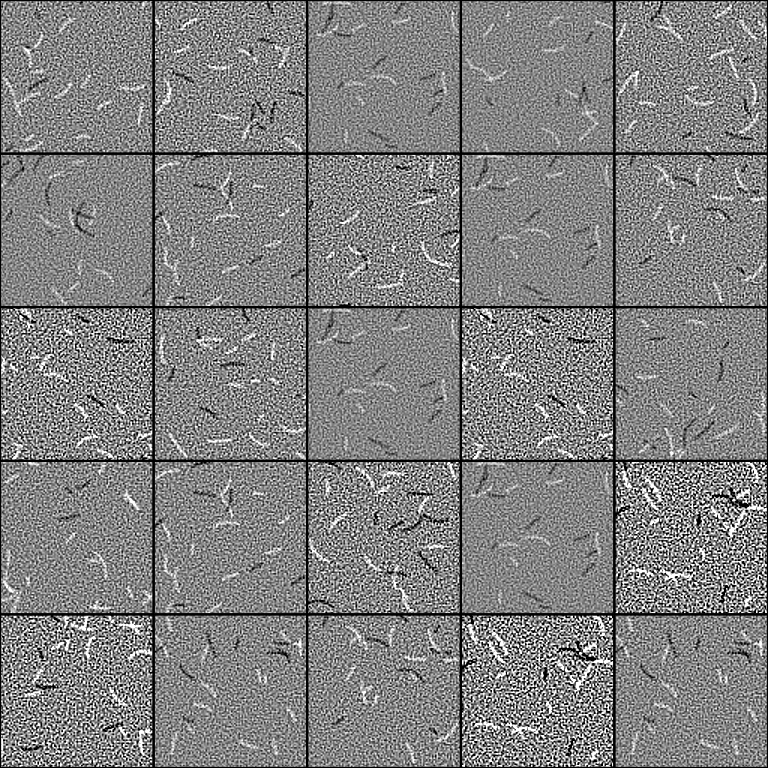
A WebGL 2 fragment shader for this pattern:

```glsl
#version 300 es
precision highp float;
// A five by five sheet of grey grain tiles separated by thin black rules.
// Grain is hashed points summed through a band-pass kernel, with faint curved
// strokes on top; tiles of equal contrast share the same grain and strokes.

uniform vec2 u_resolution;
out vec4 fragColor;

// Integer hash: three values in 0..1
vec3 hash3(ivec3 cell) {
    uvec3 v = uvec3(cell) * 1664525u + 1013904223u;
    v.x += v.y * v.z; v.y += v.z * v.x; v.z += v.x * v.y;
    v ^= v >> 16u;
    v.x += v.y * v.z; v.y += v.z * v.x; v.z += v.x * v.y;
    return vec3(v >> 8u) / 16777216.0;
}

// Bright centre with a dark surround; integrates to about zero
float ringKernel(float r2) {
    return (1.0 - r2) * exp(-r2);
}

// Fine labyrinth grain, pos in grain cells
float grain(vec2 pos, ivec2 tileOrigin, int seed) {
    ivec2 base = ivec2(floor(pos));
    float sum = 0.0;
    for (int y = -2; y <= 2; y++) {
        for (int x = -2; x <= 2; x++) {
            ivec2 cell = base + ivec2(x, y);
            vec3 h = hash3(ivec3(cell - tileOrigin + 16, seed));
            vec2 d = pos - vec2(cell) - 0.5;
            sum += (h.x + h.y - 1.0) * ringKernel(dot(d, d) / 0.8);
        }
    }
    return sum;
}

// Scattered short bent strokes, q in 0..1 across the tile
float strokes(vec2 q, int seed) {
    float sum = 0.0;
    for (int i = 0; i < 22; i++) {
        vec3 place = hash3(ivec3(i, 71, seed));
        vec3 form = hash3(ivec3(i, 137, seed));
        vec2 dir = vec2(cos(place.z * 6.2832), sin(place.z * 6.2832));
        vec2 d = q - place.xy;
        vec2 u = vec2(dot(d, dir), dot(d, vec2(-dir.y, dir.x)));
        u.y += (form.x - 0.5) * 9.0 * u.x * u.x;
        u.x = max(abs(u.x) - mix(0.02, 0.09, form.y), 0.0);
        float tone = form.z < 0.3 ? -0.7 : 0.7;
        sum += tone * ringKernel(dot(u, u) / 0.00022);
    }
    return sum;
}

void main() {
    vec2 uv = gl_FragCoord.xy / u_resolution;
    vec2 grid = uv * 5.0;
    ivec2 tile = clamp(ivec2(floor(grid)), 0, 4);

    // Grain contrast of each tile, rows from the top
    float contrasts[25] = float[25](
        0.48, 0.56, 0.34, 0.32, 0.54,
        0.36, 0.46, 0.60, 0.34, 0.50,
        0.78, 0.58, 0.34, 0.78, 0.42,
        0.47, 0.46, 0.68, 0.34, 1.00,
        0.85, 0.44, 0.50, 1.00, 0.44);
    float contrast = contrasts[(4 - tile.y) * 5 + tile.x];
    int seed = int(contrast * 100.0 + 0.5);

    // Grain and strokes, a little stronger toward the top right
    vec2 q = fract(grid);
    ivec2 tileOrigin = ivec2(floor(vec2(tile) * 102.4));
    float tone = grain(uv * 512.0, tileOrigin, seed) + strokes(q, seed);
    tone *= contrast * (0.92 + 0.08 * (q.x + q.y));
    float grey = clamp(0.52 + tone, 0.0, 1.0);

    // Black rules between tiles and around the sheet
    vec2 toRule = abs(fract(grid + 0.5) - 0.5) / 5.0;
    float edge = 0.5 / min(u_resolution.x, u_resolution.y);
    float rule = smoothstep(0.0016 - edge, 0.0016 + edge, min(toRule.x, toRule.y));
    fragColor = vec4(vec3(grey * rule), 1.0);
}
```
